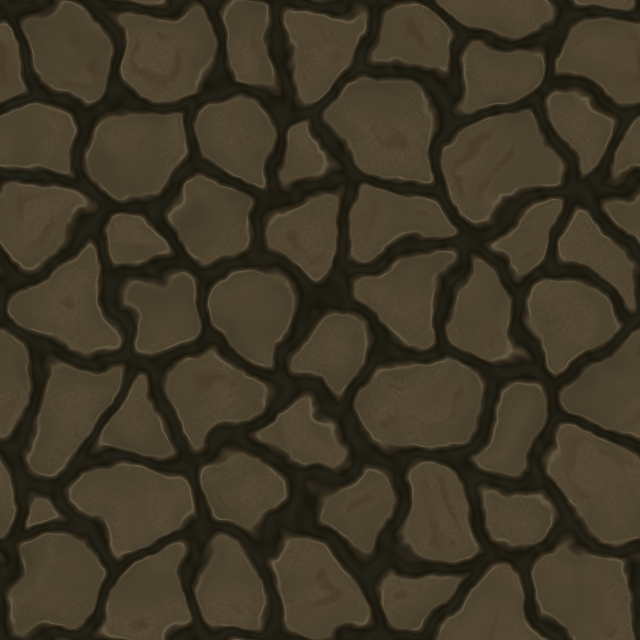
A three.js fragment shader for this texture:

```glsl
varying vec2 vUv;

const float TAU = 6.2831853;
const float CELLS = 7.0;

// Random triple per lattice cell, wrapping after n cells
vec3 hash3(vec2 cell, float n) {
  vec2 c = floor(mod(cell + 0.5, n));
  vec3 s = vec3(dot(c, vec2(127.1, 311.7)), dot(c, vec2(269.5, 183.3)), dot(c, vec2(419.2, 371.9)));
  return fract(sin(s + 1.7) * 43758.5);
}

// Stone centre in xy, size weight in z
vec3 stoneSite(vec2 cell) {
  vec3 h = hash3(cell, CELLS);
  return vec3(cell + 0.12 + 0.76 * h.xy, 0.3 * h.z);
}

// Periodic bend that makes the outlines uneven
vec2 bend(vec2 uv) {
  vec2 a = TAU * uv.yx;
  vec2 broad = sin(a * 4.0 + 2.0 * sin(a.yx * 3.0) + vec2(0.4, 2.1));
  vec2 middle = sin(a * 11.0 + 2.0 * sin(a.yx * 7.0) + vec2(1.3, 4.0));
  vec2 fine = sin(a * 29.0 + 2.0 * sin(a.yx * 23.0));
  return 0.1 * broad + 0.028 * middle + 0.008 * fine;
}

// Layered sines, folded into soft brush marks, about -1 to 1
float brush(vec2 q) {
  q += 0.45 * sin(q.yx * 2.7 + vec2(0.0, 1.9));
  q += 0.22 * sin(q.yx * 6.1 + vec2(2.3, 0.7));
  return 0.5 * sin(q.x * 5.0 + q.y * 1.6) + 0.3 * sin(q.y * 7.3 - q.x * 3.0)
       + 0.2 * sin(q.x * 17.0 + q.y * 4.0);
}

void main() {
  vec2 p = vUv * CELLS + bend(vUv);
  vec2 base = floor(p);

  // Nearest weighted site
  float nearest = 100.0;
  vec2 ownCell = base;
  vec3 own = vec3(0.0);
  for (int j = -2; j <= 2; j++) {
    for (int i = -2; i <= 2; i++) {
      vec2 cell = base + vec2(float(i), float(j));
      vec3 site = stoneSite(cell);
      float power = dot(p - site.xy, p - site.xy) - site.z;
      if (power < nearest) {
        nearest = power;
        ownCell = cell;
        own = site;
      }
    }
  }

  // Distance to the borders, blended so that corners come out round
  float sum = 0.0;
  for (int j = -2; j <= 2; j++) {
    for (int i = -2; i <= 2; i++) {
      vec2 cell = base + vec2(float(i), float(j));
      vec3 site = stoneSite(cell);
      float gapToSite = length(site.xy - own.xy);
      if (gapToSite > 0.001) {
        float power = dot(p - site.xy, p - site.xy) - site.z;
        sum += exp(-24.0 * (power - nearest) / (2.0 * gapToSite));
      }
    }
  }
  float d = -log(sum) / 24.0 - 0.095;

  // Brush marks turned differently on each stone
  vec3 id = hash3(ownCell + 3.0, CELLS);
  vec2 q = p - own.xy;
  float turn = TAU * id.x;
  vec2 local = mat2(cos(turn), sin(turn), -sin(turn), cos(turn)) * q + 9.0 * id.yz;
  float marks = brush(local);
  float patches = brush(local * 0.6 + 4.0);

  // Stone face: olive brown, greyer near the border, with ruddy smudges
  float shade = 0.55 + 0.32 * patches + 0.2 * marks + 0.3 * (id.y - 0.5);
  shade += 0.35 * smoothstep(0.0, 0.28, d) - 0.1;
  vec3 stone = mix(vec3(0.265, 0.235, 0.165), vec3(0.325, 0.28, 0.2), clamp(shade, 0.0, 1.0));
  float ring = smoothstep(0.3, 1.0, sin(d * 13.0 + 1.8 * patches + TAU * id.z));
  float smudge = ring * smoothstep(0.06, 0.2, d) * smoothstep(-0.2, 0.7, marks + 0.3 * patches);
  stone = mix(stone, vec3(0.25, 0.19, 0.13), 0.5 * smudge);

  // Fine chalky specks in loose patches
  vec2 speckUv = vUv * 190.0;
  vec3 speck = hash3(floor(speckUv), 190.0);
  float dotMask = 1.0 - smoothstep(0.15, 0.5, length(fract(speckUv) - 0.35 - 0.3 * speck.xy));
  stone += 0.045 * (speck.z - 0.45) * dotMask * smoothstep(-0.3, 0.5, patches);

  // Thin broken highlight along the rim
  float rim = smoothstep(0.0, 0.016, d) * (1.0 - smoothstep(0.016, 0.045, d));
  float broken = smoothstep(-0.35, 0.6, brush(local * 1.3 + 2.0));
  stone = mix(stone, vec3(0.43, 0.38, 0.28), rim * (0.12 + 0.5 * broken));

  // Dark joints with faint streaks and a brown shoulder
  vec2 a = TAU * vUv;
  float streak = sin(a.x * 9.0 + a.y * 5.0 + 3.0 * sin(a.y * 7.0) + 2.0 * sin(a.x * 13.0));
  vec3 joint = vec3(0.128, 0.117, 0.078) + 0.012 * streak;
  joint -= 0.018 * smoothstep(-0.085, -0.05, d) * (1.0 - smoothstep(-0.05, -0.02, d));
  joint = mix(joint, vec3(0.2, 0.17, 0.115), smoothstep(-0.048, -0.002, d));

  gl_FragColor = vec4(mix(joint, stone, smoothstep(-0.016, 0.016, d)), 1.0);
}
```
